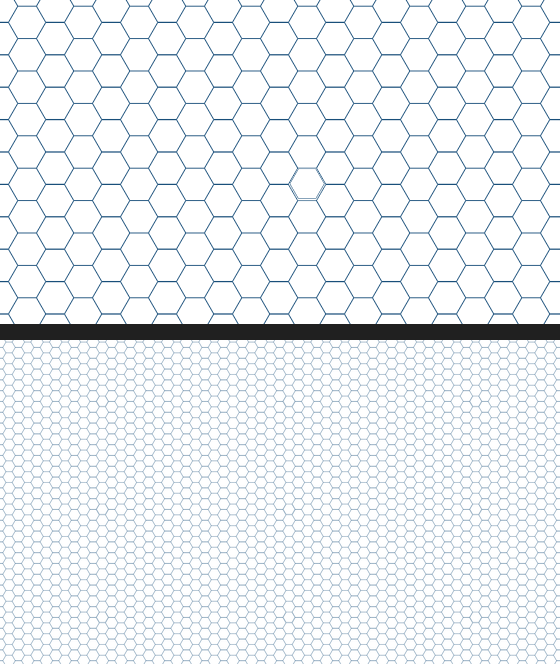
Top: one tile. Bottom: repeated 3 by 3.
Write a Shadertoy shader that draws this pattern.

```glsl
// Seamless honeycomb of thin blue outlines on white, with one double-lined cell.

const vec2  REPEATS      = vec2(10.0, 10.0);    // pattern periods across and down
const vec2  OFFSET       = vec2(0.484, 0.309);  // first cell centre, in periods
const vec3  PAPER        = vec3(1.0);
const vec3  INK          = vec3(0.10, 0.31, 0.48);

// Lengths below are in hexagon sides.
const float APOTHEM      = 0.8660254;
const vec2  PERIOD       = vec2(3.0, 2.0 * APOTHEM);
const float LINE_WIDTH   = 0.049;
const float HEAVY_WIDTH  = 0.066;               // level edges of the staggered columns

const vec2  DOUBLE_CELL  = vec2(5.0, 4.0);      // column and row of the double-lined cell
const float INNER_RADIUS = 0.80;                // apothem of its inner outline
const float INNER_SHIFT  = 0.035;               // its inner outline sits a little high
const float INNER_WIDTH  = 0.028;
const float OUTER_FADE   = 0.7;

// Distance measure whose level sets are flat-topped hexagons.
float hexRadius(vec2 p) {
    p = abs(p);
    return max(p.y, p.x * APOTHEM + p.y * 0.5);
}

// Share of a pixel covered by a line of the given width at distance d.
float lineCoverage(float d, float width, float pixel) {
    float lo = max(d - 0.5 * pixel, -0.5 * width);
    float hi = min(d + 0.5 * pixel,  0.5 * width);
    return max(hi - lo, 0.0) / pixel;
}

void mainImage(out vec4 fragColor, in vec2 fragCoord) {
    vec2 grid = fragCoord / iResolution.xy * REPEATS - OFFSET;
    float pixel = PERIOD.x * REPEATS.x / iResolution.x;

    // Two interleaved lattices of centres; keep the nearer one.
    vec2 mainId = round(grid);
    vec2 mainPos = (grid - mainId) * PERIOD;
    vec2 staggeredPos = (fract(grid) - 0.5) * PERIOD;
    bool staggered = dot(staggeredPos, staggeredPos) < dot(mainPos, mainPos);
    vec2 local = staggered ? staggeredPos : mainPos;

    // Shared cell outline.
    bool levelEdge = abs(local.y) > abs(local.x) * 2.0 * APOTHEM;
    float width = staggered && levelEdge ? HEAVY_WIDTH : LINE_WIDTH;
    float ink = lineCoverage(APOTHEM - hexRadius(local), width, pixel);

    // Second, finer outline inside the one odd cell.
    if (!staggered && mod(mainId, REPEATS) == DOUBLE_CELL) {
        float d = abs(hexRadius(local - vec2(0.0, INNER_SHIFT)) - INNER_RADIUS);
        ink = max(ink * OUTER_FADE, lineCoverage(d, INNER_WIDTH, pixel));
    }

    fragColor = vec4(mix(PAPER, INK, ink), 1.0);
}
```
